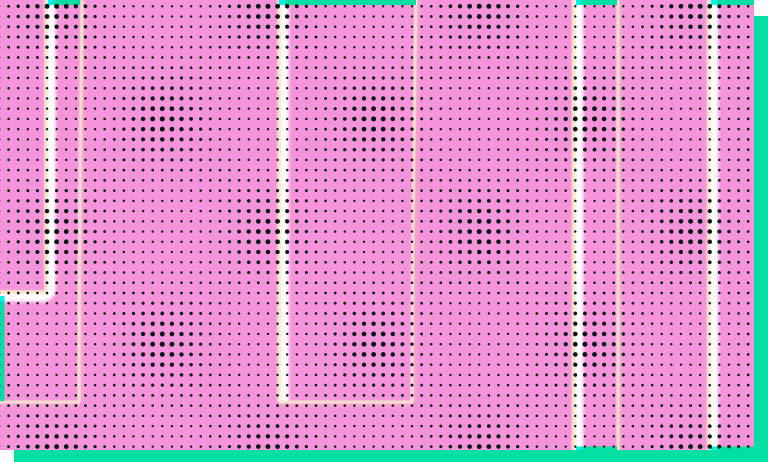
This background is drawn by a Shadertoy shader. Its source:

```glsl
const float SPAN = 768.0;                 // design units across the canvas
const vec3 PINK  = vec3(0.96, 0.58, 0.86);
const vec3 GREEN = vec3(0.01, 0.87, 0.64);
const vec3 CYAN  = vec3(0.02, 0.95, 0.92);
const vec3 CREAM = vec3(0.98, 0.91, 0.80);
const vec3 BLUSH = vec3(0.97, 0.62, 0.84);
const vec3 WHITE = vec3(1.0, 0.99, 1.0);
const vec3 INK   = vec3(0.03, 0.09, 0.08);

const vec2 PANEL_MIN = vec2(0.0, 12.0);
const vec2 PANEL_MAX = vec2(754.0, 462.0);
const vec2 DOT_PITCH  = vec2(9.605, 10.24);
const vec2 DOT_ORIGIN = vec2(8.6, 3.0 + 12.4);
const vec2 DOT_RADII  = vec2(1.15, 2.5);  // smallest, largest
const vec2 SWELL_CENTER = vec2(162.0, 343.0);
const vec2 SWELL_HALF   = vec2(106.5, 112.5);
const float TAB_DEPTH = 5.0;

const vec2 RIDGES[3] = vec2[3](vec2(279.0, 60.0), vec2(573.5, 12.0), vec2(708.5, 12.0)); // x, foot
const vec3 SEAMS[3] = vec3[3](vec3(79.0, 60.0, 3.0), vec3(412.0, 60.0, 4.0),
                              vec3(618.0, 12.0, 0.0));                                   // x, foot, lean
const vec2 TABS[4] = vec2[4](vec2(48.0, 80.0), vec2(279.0, 416.0),
                             vec2(576.0, 617.0), vec2(711.0, 754.0));                    // left, right

float unitsPerPixel;

// Coverage of the side where d is negative
float inside(float d) {
    return clamp(0.5 - d / unitsPerPixel, 0.0, 1.0);
}

float boxCover(vec2 p, vec2 lo, vec2 hi) {
    vec2 d = max(lo - p, p - hi);
    return inside(max(d.x, d.y));
}

// Cream lip, white core, then a soft fade outward
vec3 addRidge(vec3 col, float d, float mask) {
    float glow = smoothstep(-3.5, 0.0, d) * (1.0 - smoothstep(6.5, 13.0, d));
    vec3 tint = mix(CREAM, WHITE, smoothstep(0.5, 4.0, d));
    return mix(col, tint, glow * mask);
}

vec3 addSeam(vec3 col, float d, float mask) {
    float fringe = smoothstep(0.0, 1.0, d) * (1.0 - smoothstep(4.0, 7.0, d));
    col = mix(col, BLUSH, fringe * mask);
    return mix(col, CREAM, 0.85 * (1.0 - smoothstep(0.6, 2.8, abs(d))) * mask);
}

vec3 tabColor(float along) {
    return mix(CYAN, GREEN, smoothstep(3.0, 9.0, along));
}

// Dot grid whose radius swells on a staggered lattice
float dotCover(vec2 p) {
    vec2 cell = floor((p - DOT_ORIGIN) / DOT_PITCH + 0.5);
    vec2 center = DOT_ORIGIN + cell * DOT_PITCH;
    vec2 wave = cos(3.14159 * (center - SWELL_CENTER) / SWELL_HALF);
    float swell = pow(0.5 + 0.5 * wave.x * wave.y, 3.0);
    return inside(length(p - center) - mix(DOT_RADII.x, DOT_RADII.y, swell));
}

void mainImage(out vec4 fragColor, in vec2 fragCoord) {
    unitsPerPixel = SPAN / iResolution.x;
    vec2 p = fragCoord * unitsPerPixel;
    float rise = p.y / PANEL_MAX.y;

    // Panel surface with its ridges
    vec3 face = PINK;
    for (int i = 0; i < 3; i++)
        face = addRidge(face, p.x - RIDGES[i].x, inside(RIDGES[i].y - p.y));

    // Rounded corner ridge at the upper left
    vec2 q = vec2(p.x - 46.0, 170.0 - p.y) + 4.0;
    float corner = length(max(q, 0.0)) + min(max(q.x, q.y), 0.0) - 4.0;
    face = addRidge(face, corner, 1.0);

    // Thin seams, slightly leaning, and their feet
    for (int i = 0; i < 3; i++) {
        float x = SEAMS[i].x + SEAMS[i].z * rise * rise;
        face = addSeam(face, p.x - x, inside(SEAMS[i].y - p.y));
    }
    float footSpan = max(inside(p.x - 80.0), boxCover(p, vec2(279.0, 0.0), vec2(413.0, 462.0)));
    face = addSeam(face, 60.0 - p.y, footSpan);

    // Tabs along the top, bottom and left edges
    for (int i = 0; i < 4; i++) {
        vec2 tab = TABS[i];
        float cover = boxCover(p, vec2(tab.x, PANEL_MAX.y - TAB_DEPTH), vec2(tab.y, 470.0));
        if (i > 1)
            cover = max(cover, boxCover(p, vec2(tab.x, 0.0), vec2(tab.y, PANEL_MIN.y + 3.5)));
        face = mix(face, tabColor(p.x - tab.x), cover);
    }
    face = mix(face, tabColor(166.0 - p.y), boxCover(p, vec2(-9.0, 61.0), vec2(4.5, 166.0)));
    face = mix(face, INK, dotCover(p));

    // Offset backing with white corners
    float backing = boxCover(p, vec2(14.0, -9.0), vec2(780.0, 446.0));
    vec3 col = mix(WHITE, GREEN, backing);
    float panel = boxCover(p, PANEL_MIN - vec2(9.0, 0.0), PANEL_MAX + vec2(0.0, 9.0));
    col = mix(col, face, panel);

    fragColor = vec4(col, 1.0);
}
```
